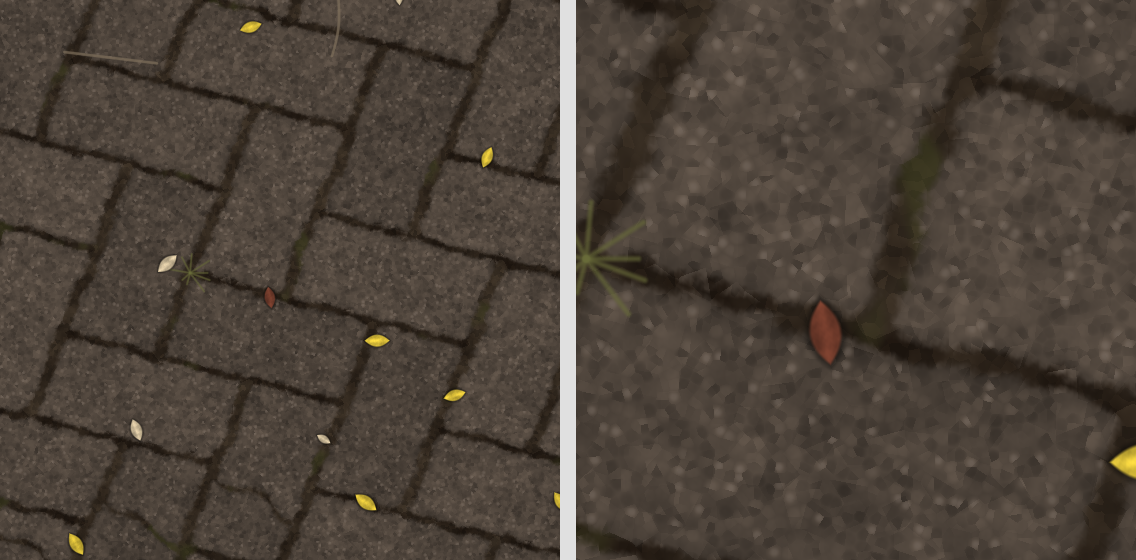
Left: the whole. Right: its middle third, enlarged.
A Shadertoy shader for this texture:

```glsl
// Worn herringbone paving seen at a slant, with soil joints, cracks and fallen leaves.
// A skewed brick lattice is folded to one brick; cellular noise gives the grain,
// layered sines bend the edges, and hashed cells scatter the leaves.

// Lattice, in canvas units with y pointing down
const vec2 ORIGIN = vec2(0.126, 0.102);
const vec2 ALONG  = vec2(0.1667, 0.0430);
const vec2 ACROSS = vec2(-0.0600, 0.1497);
const vec2 JOINT  = vec2(0.052, 0.034);   // half widths, in brick widths
const float CORNER = 0.07;
const float GRAIN_SCALE = 150.0;
const float LEAF_GRID = 4.5;
const vec2 LEAF_SIZE = vec2(0.025, 0.012);
const int BLADES = 9;

const vec3 STONE  = vec3(0.335, 0.292, 0.254);
const vec3 FLECK  = vec3(0.50, 0.45, 0.41);
const vec3 DIRT   = vec3(0.235, 0.195, 0.150);
const vec3 GAP    = vec3(0.115, 0.085, 0.060);
const vec3 MOSS   = vec3(0.24, 0.25, 0.12);
const vec3 GRASS  = vec3(0.40, 0.41, 0.22);
const vec3 STRAW  = vec3(0.50, 0.44, 0.36);
const vec3 YELLOW = vec3(0.84, 0.73, 0.22);
const vec3 CREAM  = vec3(0.78, 0.71, 0.58);
const vec3 RUSSET = vec3(0.42, 0.22, 0.16);

float hash(vec2 p) {
    vec3 q = fract(p.xyx * 0.1031);
    q += dot(q, q.yzx + 33.33);
    return fract((q.x + q.y) * q.z);
}

vec2 hash2(vec2 p) { return vec2(hash(p), hash(p + 57.3)); }

// Distance to the nearest site, and that site's random value
vec2 cellular(vec2 p) {
    vec2 cell = floor(p), best = vec2(9.0, 0.0);
    for (int k = 0; k < 9; k++) {
        vec2 site = cell + vec2(k % 3 - 1, k / 3 - 1);
        float d = length(site + hash2(site) - p);
        if (d < best.x) best = vec2(d, hash(site + 19.7));
    }
    return best;
}

float layeredSines(vec2 p) {
    float sum = 0.0, amp = 0.5;
    for (int k = 0; k < 4; k++) {
        sum += amp * sin(p.x + 1.7 * sin(p.y * 1.3));
        p = mat2(1.6, 1.2, -1.2, 1.6) * p + 3.1;
        amp *= 0.55;
    }
    return sum;
}

float segment(vec2 p, vec2 a, vec2 b) {
    vec2 ab = b - a;
    return length(p - a - ab * clamp(dot(p - a, ab) / dot(ab, ab), 0.0, 1.0));
}

// Herringbone fold: position inside the brick, its size and its lattice id
void foldBrick(vec2 q, out vec2 local, out vec2 size, out vec2 id) {
    float row = floor(q.y), x = q.x + row, m = mod(x, 4.0), f = q.y - row;
    float lower = step(3.0, m);
    bool lying = m < 2.0;
    size = lying ? vec2(2.0, 1.0) : vec2(1.0, 2.0);
    local = lying ? vec2(m, f) : vec2(m - 2.0 - lower, f + lower);
    id = vec2(floor(x / 4.0), row - lower);
}

vec3 paving(vec2 p) {
    vec2 q = inverse(mat2(ALONG, ACROSS)) * (p - ORIGIN);
    q += 0.035 * vec2(layeredSines(q * 3.0), layeredSines(q.yx * 3.0 + 5.0));
    vec2 local, size, id;
    foldBrick(q, local, size, id);
    bool standing = size.y > size.x;

    // Stone: patches, aggregate grain and pale flecks
    vec2 fine = cellular(p * GRAIN_SCALE), coarse = cellular(p * GRAIN_SCALE * 0.42);
    float patches = layeredSines(p * 23.0);
    float tone = (fine.y - 0.5) * 0.30 * (1.0 - smoothstep(0.3, 0.9, fine.x));
    tone += (coarse.y - 0.5) * 0.20 * (1.0 - smoothstep(0.2, 0.9, coarse.x));
    tone += 0.06 * patches + 0.14 * (hash(id + (standing ? 31.0 : 3.0)) - 0.5);
    vec3 stone = STONE * (1.0 + tone);
    float fleck = smoothstep(0.88, 0.95, fine.y) * (1.0 - smoothstep(0.1, 0.55, fine.x));
    stone = mix(stone, FLECK, 0.45 * fleck);

    // Rounded, crumbling brick edge
    vec2 inset = min(local, size - local) - JOINT;
    float edge = min(min(inset.x, inset.y), CORNER - length(max(CORNER - inset, 0.0)));
    float crumble = 0.022 * layeredSines(p * 130.0) + 0.025 * (coarse.y - 0.5);
    edge += crumble;

    // Cracks cross the standing bricks toward the lower left
    float rank = id.y - 2.0 * id.x;
    if (standing && id.x >= 1.0 && rank >= 1.0) {
        float level = 1.5 - 0.4 * rank + 0.3 * local.x + 0.05 * sin(local.x * 9.0);
        edge = min(edge, abs(local.y - level) - 0.025 + crumble);
    }
    stone *= mix(0.82, 1.0, smoothstep(0.0, 0.13, edge));

    // Soil is fuller in the wide joints, deep and dark in the narrow ones
    float filled = (inset.x < inset.y ? 0.60 : 0.22) + 0.35 * layeredSines(p * 45.0);
    vec3 soil = mix(GAP, DIRT, clamp(filled, 0.0, 1.0)) * (0.85 + 0.3 * fine.y);
    soil = mix(soil, MOSS, 0.5 * smoothstep(0.45, 0.85, layeredSines(p * 14.0 + 2.0)));
    return mix(soil, stone, smoothstep(-0.025, 0.03, edge));
}

// Grass tuft at a lattice corner, and two dry stems
vec3 addStalks(vec3 color, vec2 p, float blur) {
    vec2 root = ORIGIN + 2.0 * (ALONG + ACROSS);
    for (int k = 0; k < BLADES; k++) {
        float n = float(k), angle = n * 2.4;
        vec2 tip = root + (0.015 + 0.03 * hash(vec2(n, 4.0))) * vec2(cos(angle), sin(angle));
        color = mix(color, GRASS, 0.6 * (1.0 - smoothstep(0.0, 0.0015 + blur, segment(p, root, tip))));
    }
    float bend = 0.006 * sin(p.y * 30.0);
    float stems = min(segment(p, vec2(0.115, 0.093), vec2(0.28, 0.113)),
                      segment(p - vec2(bend, 0.0), vec2(0.607, -0.02), vec2(0.592, 0.10)));
    return mix(color, STRAW, 0.7 * (1.0 - smoothstep(0.001, 0.002 + blur, stems)));
}

// Lens-shaped leaves in jittered cells, denser toward the bottom
vec3 addLeaves(vec3 color, vec2 p, float blur) {
    vec2 cell = floor(p * LEAF_GRID);
    for (int k = 0; k < 9; k++) {
        vec2 site = cell + vec2(k % 3 - 1, k / 3 - 1);
        vec2 center = (site + hash2(site + 11.0)) / LEAF_GRID;
        if (hash(site + 71.0) > mix(0.15, 0.75, center.y)) continue;
        float angle = 6.283 * hash(site + 5.0), kind = hash(site + 43.0);
        vec2 size = LEAF_SIZE * mix(0.45, 1.0, hash(site + 29.0));
        vec2 v = mat2(cos(angle), -sin(angle), sin(angle), cos(angle)) * (p - center);
        float d = abs(v.y) - size.y * (1.0 - v.x * v.x / (size.x * size.x));
        vec3 leaf = kind < 0.45 ? YELLOW : kind < 0.88 ? CREAM : RUSSET;
        leaf = mix(leaf, leaf * 1.18, 1.0 - smoothstep(0.0, 0.6 * size.y, abs(v.y)));
        leaf *= 0.9 + 0.12 * layeredSines(p * 160.0);
        color *= 1.0 - 0.4 * (1.0 - smoothstep(0.0, 0.006, d));
        color = mix(color, leaf, 1.0 - smoothstep(-blur, blur, d));
    }
    return color;
}

void mainImage(out vec4 fragColor, in vec2 fragCoord) {
    vec2 p = fragCoord / iResolution.xy;
    p.y = 1.0 - p.y;
    float blur = max(0.0015, 1.0 / iResolution.y);
    vec3 color = addStalks(paving(p), p, blur);
    color = addLeaves(color, p, blur);
    color *= 1.03 - 0.16 * dot(p - 0.5, p - 0.5);
    fragColor = vec4(color, 1.0);
}
```
